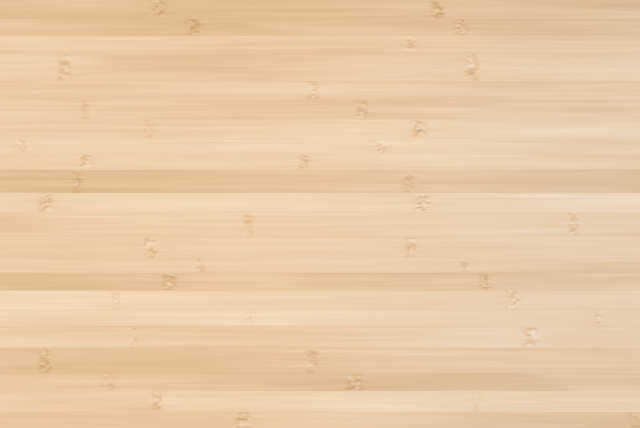
A Shadertoy shader for this texture:

```glsl
// Pale bamboo board: thin horizontal strips with long fibres and short knotty nodes.
// Each strip has its own tone; stretched cellular noise gives fibres and node flecks,
// and a signed tone value is turned into colour at the end.

#define STRIPS 22.0
#define NODE_GAP 0.76
#define NODE_WIDTH 0.016
#define STRIP_CONTRAST 0.50
#define FIBRE_CONTRAST 0.24
#define STREAK_CONTRAST 0.42
#define FLECK_CONTRAST 1.15
#define MID_COLOR vec3(0.928, 0.797, 0.648)
#define LIGHT_COLOR vec3(0.962, 0.872, 0.755)
#define DARK_STEP vec3(0.060, 0.080, 0.105)
#define COOL_CAST vec3(0.975, 1.000, 1.045)

vec2 hash2(vec2 p) {
    vec3 q = fract(p.xyx * vec3(0.1031, 0.1030, 0.0973));
    q += dot(q, q.yzx + 33.33);
    return fract((q.xx + q.yz) * q.zy);
}

// Soft cellular noise in -1..1: each cell point spreads its own random value
float cells(vec2 p) {
    vec2 base = floor(p);
    float sum = 0.0, total = 0.0;
    for (int j = -1; j <= 1; j++)
    for (int i = -1; i <= 1; i++) {
        vec2 cell = base + vec2(i, j);
        vec2 h = hash2(cell);
        vec2 d = cell + h - p;
        float weight = exp(-7.0 * dot(d, d));
        sum += weight * fract(dot(h, vec2(37.0, 91.0)));
        total += weight;
    }
    return 2.0 * sum / total - 1.0;
}

// Tone added by the node nearest to p; v runs 0..1 across the strip
float nodeTone(vec2 p, float id, float v, float shift) {
    float along = p.x / NODE_GAP + shift;
    vec2 rnd = hash2(vec2(floor(along), id) + 31.0);
    float dx = (fract(along) - mix(0.25, 0.75, rnd.x)) * NODE_GAP;
    float bend = (v - 0.5) * (v - 0.5);
    float q = (dx + 0.012 * bend) / (NODE_WIDTH * mix(0.65, 1.1, rnd.y));
    float inside = smoothstep(0.0, 0.15, v) * smoothstep(1.0, 0.85, v);
    float core = exp(-q * q * q * q) * mix(0.4, 1.0, inside);
    float halo = exp(-abs(dx) / 0.038) * inside;
    float fleck = cells(vec2(p.x / 0.0095 + 5.0 * bend, p.y / 0.0048));
    float spindle = cells(vec2(p.x / 0.034, p.y / 0.006) + 70.0);
    float strength = mix(0.5, 1.0, rnd.y);
    return strength * (core * (FLECK_CONTRAST * fleck - 0.42)
                     + halo * (0.5 * spindle - 0.12));
}

// Signed tone of the board: below zero is browner, above zero is paler
float boardTone(vec2 p) {
    float row = p.y * STRIPS + 0.2 * sin(p.y * 19.0) + 0.1 * sin(p.y * 47.0 + 1.0);
    float id = floor(row), v = row - id;
    vec2 rnd = hash2(vec2(id, 7.0));

    // Strip tone drifting slowly along its length
    float tone = STRIP_CONTRAST * (2.0 * rnd.x - 1.0);
    tone += 0.13 * sin(p.x * 3.1 + rnd.y * 40.0) + 0.08 * sin(p.x * 6.7 + rnd.x * 50.0);

    // Fibres of three widths, slightly wavy
    float y = p.y + 0.0012 * sin(p.x * 5.0 + id * 2.3);
    float wide = cells(vec2(p.x / 0.60 + rnd.x * 30.0, y / 0.018 + id * 3.0));
    float thin = cells(vec2(p.x / 0.30 + rnd.y * 30.0, y / 0.0065));
    float hair = cells(vec2(p.x / 0.13, y / 0.0036) + 40.0);
    tone += FIBRE_CONTRAST * (0.8 * wide + thin + 0.5 * hair);

    // Occasional patches of brown streaks
    float patchy = cells(vec2(p.x / 0.42 + rnd.y * 20.0, id * 1.7 + v * 0.5));
    tone -= STREAK_CONTRAST * smoothstep(0.2, 0.8, patchy) * (0.55 + thin);

    // Faint glue seam
    float seam = min(v, 1.0 - v);
    tone -= 0.28 * rnd.y * (1.0 - smoothstep(0.0, 0.09, seam));

    return tone + nodeTone(p, id, v, rnd.y);
}

vec3 boardColor(float tone) {
    vec3 pale = mix(MID_COLOR, LIGHT_COLOR, clamp(tone, 0.0, 1.15));
    return pale + DARK_STEP * clamp(tone, -2.2, 0.0);
}

void mainImage(out vec4 fragColor, in vec2 fragCoord) {
    // Two samples per pixel smooth the horizontal edges
    vec3 color = vec3(0.0);
    for (int s = 0; s < 2; s++) {
        vec2 offset = vec2(0.0, float(s) * 0.5 - 0.25);
        color += 0.5 * boardColor(boardTone((fragCoord + offset) / iResolution.y));
    }

    // Cooler light toward the right side
    vec2 uv = fragCoord / iResolution.xy;
    float cool = smoothstep(0.35, 1.0, uv.x + 0.15 * (0.5 - uv.y));
    color *= mix(vec3(1.0), COOL_CAST, cool);
    fragColor = vec4(color, 1.0);
}
```
